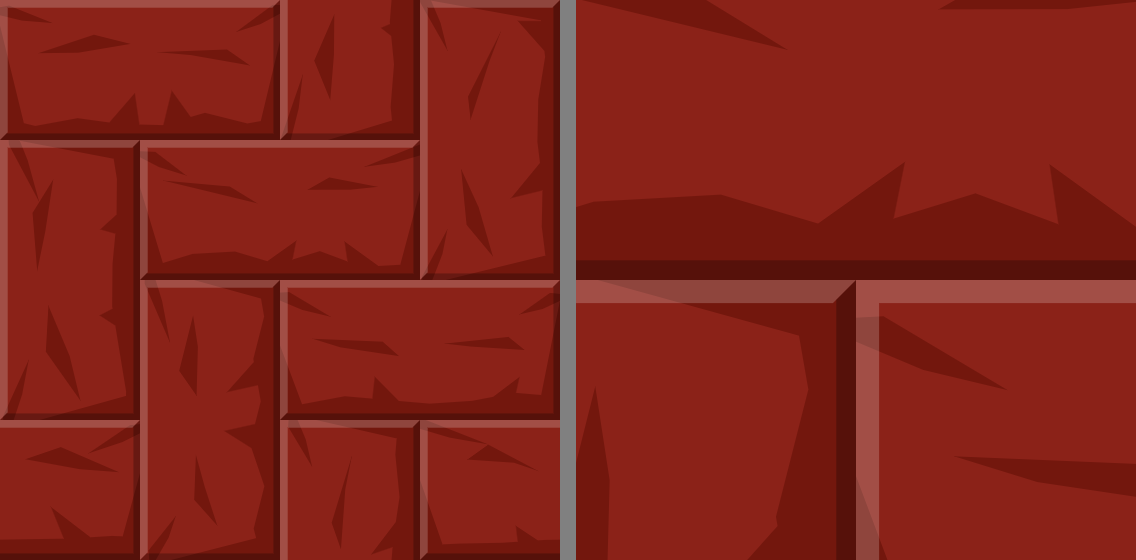
Left: the whole. Right: its middle third, enlarged.
Write a WebGL 1 fragment shader that draws this texture.

```glsl
precision highp float;
uniform vec2 u_resolution;

float hash(vec2 brick, float n) {
  return fract(sin(dot(brick, vec2(12.99, 78.23)) + n * 37.7) * 4375.85);
}

float tent(float x, float peak) {
  return min((x + 1.0) / (1.0 + peak), (1.0 - x) / (1.0 - peak));
}

// Thin pointed chip; a negative belly bends it into a hook
float shard(vec2 p, float halfLength, float tilt, float crest, float belly, float peak) {
  float c = cos(tilt), s = sin(tilt);
  p = vec2(c * p.x + s * p.y, c * p.y - s * p.x);
  float x = p.x / halfLength;
  float body = max(p.y - crest * tent(x, peak), -belly * tent(x, -0.6 * peak) - p.y);
  return max(body, abs(p.x) - halfLength);
}

// Straight-sided ragged profile along the worn long edge
float raggedEdge(float u, vec2 brick) {
  float x = u * 3.3 + hash(brick, 1.0);
  float i = floor(x);
  float height = mix(hash(brick, i + 20.0), hash(brick, i + 21.0), x - i);
  return 0.09 + 0.13 * height;
}

// Negative inside worn areas; p.x runs along the brick, p.y away from the worn edge
float wear(vec2 p, vec2 brick) {
  float d = 0.95 * (p.y - raggedEdge(p.x, brick));

  // Tapered wear on both short ends
  d = min(d, p.x - 0.2 * (1.0 - p.y / mix(0.5, 0.85, hash(brick, 2.0))));
  d = min(d, 2.0 - p.x - 0.17 * (1.0 - p.y / mix(0.45, 0.95, hash(brick, 3.0))));

  for (int i = 0; i < 2; i++) {
    float n = float(i), k = 40.0 + 10.0 * n;
    float side = 1.0 - 2.0 * n;

    // Leaning spikes rising from the worn edge
    float center = 0.5 + 0.8 * n + 0.4 * hash(brick, k);
    float lean = 1.8 * (hash(brick, k + 1.0) - 0.5);
    float height = mix(0.24, 0.4, hash(brick, k + 2.0));
    d = min(d, 0.7 * (abs(p.x - center - lean * p.y) - 0.17 * (1.0 - p.y / height)));

    // Chips across the face
    vec2 chip = vec2(0.52 + 0.92 * n + 0.18 * (hash(brick, k + 3.0) - 0.5),
                     0.5 + 0.18 * hash(brick, k + 4.0));
    d = min(d, shard((p - chip) * vec2(side, 1.0), mix(0.25, 0.36, hash(brick, k + 5.0)),
                     0.6 * (hash(brick, k + 6.0) - 0.4),
                     mix(0.06, 0.13, hash(brick, k + 7.0)),
                     mix(-0.035, 0.04, hash(brick, k + 8.0)),
                     1.3 * (hash(brick, k + 9.0) - 0.5)));

    // Nicks entering from the far corners
    vec2 nick = vec2(0.12 + 1.78 * n, 0.82 + 0.1 * hash(brick, k + 70.0));
    d = min(d, shard((p - nick) * vec2(side, 1.0), mix(0.2, 0.38, hash(brick, k + 71.0)),
                     -0.15 - 0.3 * hash(brick, k + 72.0), 0.07, 0.02,
                     -0.6 + 0.5 * hash(brick, k + 73.0)));
  }
  return d;
}

float fill(float d, float pixel) {
  return clamp(0.5 - d / pixel, 0.0, 1.0);
}

void main() {
  vec2 p = 4.0 * gl_FragCoord.xy / u_resolution;
  float pixel = 4.0 / min(u_resolution.x, u_resolution.y);

  // Herringbone: each diagonal step picks one half of a lying or standing brick
  vec2 cell = floor(p);
  float part = mod(cell.x + cell.y + 1.0, 4.0);
  bool lying = part < 1.5;
  vec2 offset = lying ? vec2(part, 0.0) : vec2(0.0, part - 2.0);
  vec2 size = lying ? vec2(2.0, 1.0) : vec2(1.0, 2.0);
  vec2 q = p - cell + offset;
  vec2 brick = mod(cell - offset, 4.0);

  // Standing bricks are the lying ones turned a quarter
  vec2 along = lying ? q : vec2(q.y, 1.0 - q.x);
  vec3 clay = vec3(0.545, 0.133, 0.094);
  vec3 wornClay = vec3(0.451, 0.09, 0.051);
  vec3 color = mix(clay, wornClay, fill(wear(along, brick), pixel));

  // Mitred bevel: lit on the left and top, shaded on the right and bottom
  float litEdge = min(q.x, size.y - q.y);
  float shadeEdge = min(size.x - q.x, q.y);
  float miter = 0.7 * (litEdge - shadeEdge);
  color = mix(color, vec3(1.0), 0.2 * fill(max(litEdge - 0.055, miter), pixel));
  color *= 1.0 - 0.25 * fill(max(shadeEdge - 0.047, -miter), pixel);

  gl_FragColor = vec4(color, 1.0);
}
```
